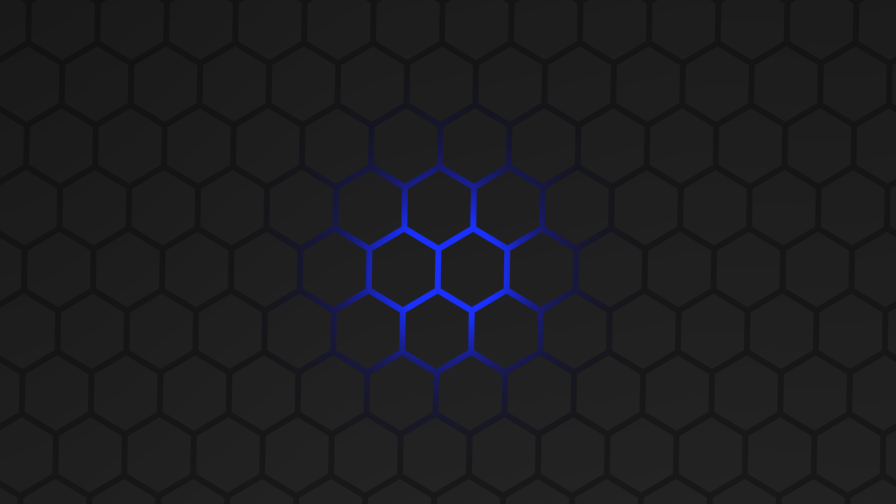
A WebGL 2 fragment shader for this background:

```glsl
#version 300 es
precision highp float;
// Dark honeycomb of pointed-top hexagons, with a blue light in the seams.
// Two interleaved rectangular grids give the nearest cell, whose distance
// to the border draws the seams; a radial falloff lights them mid-canvas.

uniform vec2 u_resolution;
out vec4 fragColor;

// Offset from the centre of the nearest hexagon of width 1.
vec2 hexLocal(vec2 p) {
    vec2 period = vec2(1.0, sqrt(3.0));
    vec2 a = (fract(p / period + 0.5) - 0.5) * period;
    vec2 b = (fract(p / period) - 0.5) * period;
    return dot(a, a) < dot(b, b) ? a : b;
}

// Distance from a point inside the hexagon to its border.
float borderDistance(vec2 local) {
    vec2 q = abs(local);
    return 0.5 - max(q.x, dot(q, vec2(0.5, 0.5 * sqrt(3.0))));
}

void main() {
    vec2 uv = gl_FragCoord.xy / u_resolution;
    vec2 p = (gl_FragCoord.xy - 0.5 * u_resolution) / u_resolution.y;

    // Slightly leaning and stretched honeycomb
    float cellWidth = 0.1368;
    vec2 grid = p - vec2(0.0486, -0.0347);
    grid.x -= 0.0173 * grid.y;
    vec2 local = hexLocal(grid / (cellWidth * vec2(1.0, 1.035)));
    float border = borderDistance(local);

    // Matte cells, lighter toward the lower right
    float shade = 0.136 - 0.024 * uv.y;
    shade -= 0.014 * (1.0 - smoothstep(0.0, 0.45, uv.x));
    shade -= 0.004 * smoothstep(0.75, 1.0, uv.x);
    shade += 0.003 * dot(local, vec2(0.5, -0.8));
    vec3 cell = vec3(shade);

    // Seams, from dark grey to blue near the light
    float reach = length(p - vec2(-0.004, -0.035)) / 0.18;
    float glow = min(1.0, 1.4 * exp(-reach * reach));
    vec3 blue = mix(vec3(0.10, 0.10, 0.92), vec3(0.10, 0.19, 1.0), glow);
    vec3 seam = mix(cell * 0.7, blue, glow);

    // Antialiased seam edge
    float soft = 0.8 / (u_resolution.y * cellWidth);
    float mask = 1.0 - smoothstep(0.043 - soft, 0.043 + soft, border);
    fragColor = vec4(mix(cell, seam, mask), 1.0);
}
```
